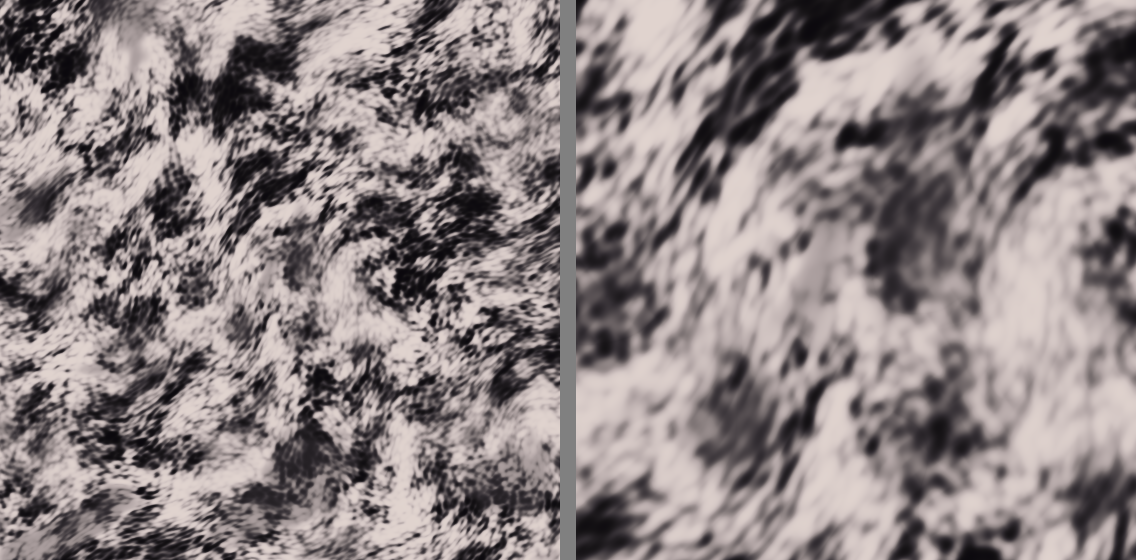
Left: the whole. Right: its middle third, enlarged.
Reproduce this texture procedurally as a WebGL 2 fragment shader.

```glsl
#version 300 es
precision highp float;

// Mottled stone: ragged black blots, grey washes and fine grain on a pale pinkish ground.
// Shear waves bend the plane, then cellular blots, veins and gradient noise are summed
// into one field, which is spread evenly over 0..1 and coloured by a tone ramp.

uniform vec2 u_resolution;
out vec4 fragColor;

const int   BEND_LAYERS   = 5;
const float BEND_SLOPE    = 0.24;              // steepness of each shear wave
const float STREAK_ANGLE  = 0.68;              // main direction of the streaks
const vec2  STREAK_SCALE  = vec2(0.78, 1.2);   // along, across
const float BLOT_FREQ     = 11.0;
const float BLOT_WEIGHT   = 0.72;
const float VEIN_FREQ     = 15.0;
const float VEIN_WEIGHT   = 0.4;
const int   GRAIN_OCTAVES = 5;
const float GRAIN_FREQ    = 5.6;
const float GRAIN_WEIGHT  = 0.52;
const float GRAIN_GAIN    = 1.03;
const float WASH_FREQ     = 6.0;
const float WASH_STRENGTH = 0.65;
const float FIELD_SPREAD  = 1.45;              // standard deviation of the summed field
const float FIELD_BIAS    = 0.21;              // raises the share of light tones

// Tone ramp: colours and the cumulative share at the middle of each
const int STOPS = 8;
const vec3 TONES[STOPS] = vec3[](
    vec3(0.04, 0.03, 0.05), vec3(0.08, 0.07, 0.08), vec3(0.20, 0.18, 0.20),
    vec3(0.36, 0.33, 0.34), vec3(0.54, 0.50, 0.50), vec3(0.70, 0.65, 0.65),
    vec3(0.83, 0.78, 0.77), vec3(0.88, 0.83, 0.81));
const float SHARES[STOPS] = float[](0.0, 0.05, 0.165, 0.30, 0.455, 0.65, 0.88, 1.0);

vec2 hash2(vec2 p) {
    vec3 q = fract(p.xyx * vec3(0.1031, 0.1030, 0.0973));
    q += dot(q, q.yzx + 33.33);
    return fract((q.xx + q.yz) * q.zy);
}

float cornerSlope(vec2 cell, vec2 offset) {
    float a = 6.28319 * hash2(cell).x;
    return dot(vec2(cos(a), sin(a)), offset);
}

// Gradient noise with zero mean and unit variance
float noise(vec2 p) {
    vec2 c = floor(p), f = p - c;
    vec2 w = f * f * (3.0 - 2.0 * f);
    vec2 e = vec2(1.0, 0.0);
    float low  = mix(cornerSlope(c, f), cornerSlope(c + e, f - e), w.x);
    float high = mix(cornerSlope(c + e.yx, f - e.yx), cornerSlope(c + 1.0, f - 1.0), w.x);
    return 4.7 * mix(low, high, w.y);
}

// Distance to the nearest scattered point
float cellular(vec2 p) {
    vec2 c = floor(p);
    float nearest = 8.0;
    for (int y = -1; y <= 1; y++) {
        for (int x = -1; x <= 1; x++) {
            vec2 cell = c + vec2(x, y);
            nearest = min(nearest, length(cell + hash2(cell) - p));
        }
    }
    return nearest;
}

// Layered sine shears in turning directions
vec2 bend(vec2 p) {
    float freq = 5.0, angle = 0.5;
    for (int i = 0; i < BEND_LAYERS; i++) {
        vec2 along = vec2(cos(angle), sin(angle));
        vec2 across = vec2(-along.y, along.x);
        p += along * BEND_SLOPE / freq * sin(freq * dot(p, across) + 2.3 * angle);
        freq *= 1.6;
        angle += 1.9;
    }
    return p;
}

float grain(vec2 p, float roughness) {
    float sum = 0.0, freq = GRAIN_FREQ, weight = GRAIN_WEIGHT;
    for (int i = 0; i < GRAIN_OCTAVES; i++) {
        float amount = i < 2 ? 1.0 : roughness;
        sum += weight * amount * noise(p * freq + 17.0 * float(i));
        freq *= 2.08;
        weight *= GRAIN_GAIN;
    }
    return sum;
}

vec3 toneRamp(float t) {
    vec3 colour = TONES[0];
    for (int i = 1; i < STOPS; i++) {
        float k = (t - SHARES[i - 1]) / (SHARES[i] - SHARES[i - 1]);
        colour = mix(colour, TONES[i], clamp(k, 0.0, 1.0));
    }
    return colour;
}

void main() {
    vec2 uv = gl_FragCoord.xy / min(u_resolution.x, u_resolution.y);

    // Streaked coordinates
    float c = cos(STREAK_ANGLE), s = sin(STREAK_ANGLE);
    vec2 p = mat2(c, -s, s, c) * bend(uv) * STREAK_SCALE + 3.0;

    // Summed field: blots with calm cores, veins and grain of varying roughness
    float blots = (cellular(p * BLOT_FREQ) - 0.48) / 0.21;
    float veins = (abs(noise(p * VEIN_FREQ + 61.0)) - 0.8) / 0.6;
    float roughness = clamp(1.0 + 0.25 * noise(uv * 6.0 + 40.0), 0.6, 1.4);
    roughness *= mix(0.6, 1.08, smoothstep(-1.9, -0.7, blots));
    float field = BLOT_WEIGHT * blots + VEIN_WEIGHT * veins + grain(p, roughness);

    // Logistic curve evens out the shares of the tones
    float tone = 1.0 / (1.0 + exp(-1.7 * (field / FIELD_SPREAD + FIELD_BIAS)));

    // Soft grey washes of low contrast
    float wash = smoothstep(0.8, 1.8, noise(p * WASH_FREQ + 90.0) + 0.25 * noise(p * 30.0));
    tone = mix(tone, 0.16 + 0.25 * tone, WASH_STRENGTH * wash);

    fragColor = vec4(toneRamp(tone), 1.0);
}
```
